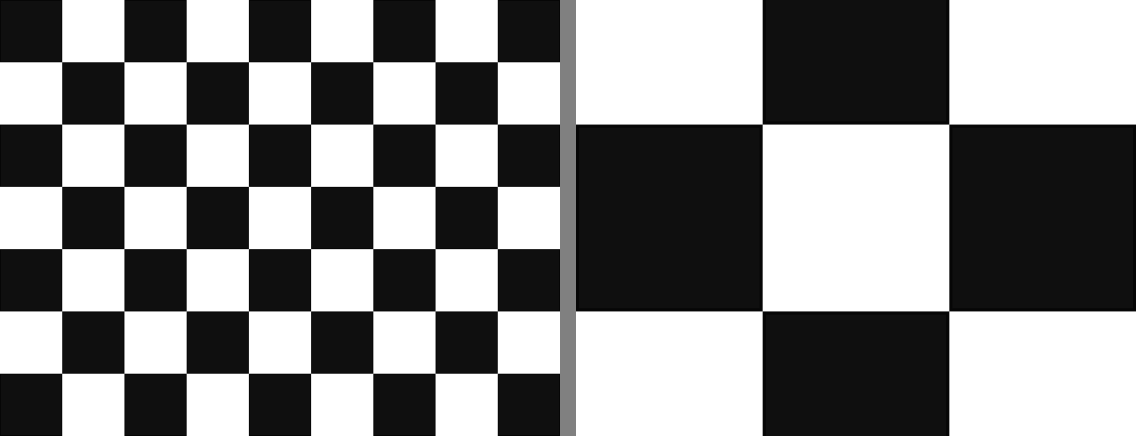
Left: the whole. Right: its middle third, enlarged.
Write a WebGL 1 fragment shader that draws this pattern.

```glsl
precision highp float;
// Checkerboard of black and white squares, dark in all four corners.
// Each cell's parity gives a sign; edge distances soften it over one pixel,
// and every black square carries a hairline rim of deeper black.

#define GRID vec2(9.0, 7.0)
#define BLACK vec3(0.06)
#define WHITE vec3(1.0)
#define RIM_BLACK vec3(0.025)
#define RIM_WIDTH 0.017

uniform vec2 u_resolution;

// Distance from a point to the nearest cell border on each axis, in cells.
vec2 borderDistance(vec2 p) {
  return 0.5 - abs(fract(p) - 0.5);
}

// Coverage by white squares, box filtered over one pixel.
float whiteCoverage(vec2 p, vec2 border, vec2 pixel) {
  vec2 parity = 1.0 - 2.0 * mod(floor(p), 2.0);
  vec2 wave = parity * clamp(2.0 * border / pixel, 0.0, 1.0);
  return 0.5 - 0.5 * wave.x * wave.y;
}

void main() {
  vec2 p = gl_FragCoord.xy / u_resolution * GRID;
  vec2 pixel = GRID / u_resolution;
  vec2 border = borderDistance(p);

  // Hairline rim inside each black square
  float halfPixel = 0.5 * max(pixel.x, pixel.y);
  float rim = 1.0 - smoothstep(RIM_WIDTH - halfPixel, RIM_WIDTH + halfPixel,
                               min(border.x, border.y));
  vec3 dark = mix(BLACK, RIM_BLACK, rim);

  gl_FragColor = vec4(mix(dark, WHITE, whiteCoverage(p, border, pixel)), 1.0);
}
```
